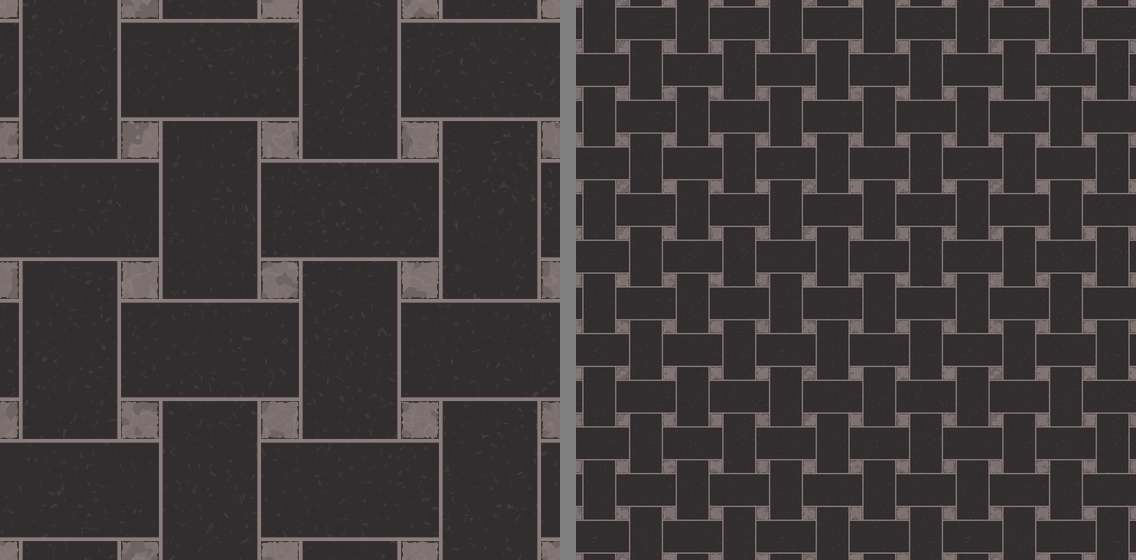
Left: one tile. Right: repeated 3 by 3.
Write a WebGL 2 fragment shader that draws this pattern.

```glsl
#version 300 es
precision highp float;

uniform vec2 u_resolution;
out vec4 fragColor;

const float CELLS = 4.0;           // lattice cells per side, two full weaves
const float STONE_HALF = 0.1484;   // half side of a small stone, in cells
const float GROUT_WIDTH = 0.0066;  // in canvas units
const float FLECK_CELLS = 54.0;

const vec3 GROUT = vec3(0.54, 0.49, 0.485);
const vec3 BRICK = vec3(0.195, 0.178, 0.18);
const vec3 FLECK = vec3(0.258, 0.24, 0.242);
const vec3 STONE = vec3(0.495, 0.45, 0.447);
const vec3 STONE_STAIN = vec3(0.415, 0.38, 0.375);
const vec3 STONE_VEIN = vec3(0.535, 0.488, 0.482);
const vec3 STONE_RIM = vec3(0.20, 0.18, 0.18);

// Integer hash: three values in 0..1 from a lattice point and a seed
vec3 hash3(vec2 cell, float seed) {
    uvec3 v = uvec3(ivec3(vec3(cell, seed))) * 1664525u + 1013904223u;
    v.x += v.y * v.z; v.y += v.z * v.x; v.z += v.x * v.y;
    v ^= v >> 16u;
    v.x += v.y * v.z; v.y += v.z * v.x; v.z += v.x * v.y;
    return vec3(v >> 8u) / 16777216.0;
}

// Value noise that wraps over the unit canvas
float noise(vec2 uv, float period, float seed) {
    vec2 p = uv * period;
    vec2 i = floor(p);
    vec2 f = fract(p);
    f = f * f * (3.0 - 2.0 * f);
    float a = hash3(mod(i, period), seed).x;
    float b = hash3(mod(i + vec2(1, 0), period), seed).x;
    float c = hash3(mod(i + vec2(0, 1), period), seed).x;
    float d = hash3(mod(i + vec2(1, 1), period), seed).x;
    return mix(mix(a, b, f.x), mix(c, d, f.x), f.y);
}

vec2 noise2(vec2 uv, float period, float seed) {
    return vec2(noise(uv, period, seed), noise(uv, period, seed + 1.0)) - 0.5;
}

float boxDistance(vec2 p, vec2 halfSize) {
    vec2 q = abs(p) - halfSize;
    return length(max(q, 0.0)) + min(max(q.x, q.y), 0.0);
}

float coverage(float distance, float pixel) {
    return clamp(0.5 - distance / pixel, 0.0, 1.0);
}

// Distance to the nearest brick; orientation alternates like a checkerboard
float brickDistance(vec2 p) {
    float nearest = 1e3;
    for (int y = -1; y <= 1; y++)
    for (int x = -1; x <= 1; x++) {
        vec2 cell = floor(p) + vec2(x, y);
        vec2 halfSize = vec2(0.5 + STONE_HALF, 0.5 - STONE_HALF);
        if (mod(cell.x + cell.y, 2.0) > 0.5) halfSize = halfSize.yx;
        nearest = min(nearest, boxDistance(p - cell - 0.5, halfSize));
    }
    return nearest;
}

// Strength of scattered, turned and bent chips
float flecks(vec2 uv, float count, float pixel) {
    vec2 p = uv * count + 0.5 * noise2(uv, 120.0, 11.0);
    float strength = 0.0;
    for (int y = -1; y <= 1; y++)
    for (int x = -1; x <= 1; x++) {
        vec2 cell = floor(p) + vec2(x, y);
        vec3 place = hash3(mod(cell, count), 21.0);
        vec3 shape = hash3(mod(cell, count), 22.0);
        float angle = 6.28319 * place.z;
        vec2 axis = vec2(cos(angle), sin(angle));
        vec2 d = p - cell - place.xy;
        d = vec2(dot(d, axis), dot(d, vec2(-axis.y, axis.x)));
        vec2 radii = vec2(mix(0.1, 0.38, shape.x * shape.x), mix(0.06, 0.16, shape.y));
        float edge = (length(d / radii) - 1.0) * radii.y / count;
        strength = max(strength, coverage(edge, pixel) * mix(0.2, 1.0, shape.z * shape.z));
    }
    return strength;
}

vec3 brickColor(vec2 uv, float pixel) {
    return mix(BRICK, FLECK, flecks(uv, FLECK_CELLS, pixel));
}

// Mottled stone with stains, curling veins and a ragged dark rim
vec3 stoneColor(vec2 uv, vec2 id, float depth, float pixel) {
    vec3 wear = hash3(id, 31.0);
    vec2 warped = uv + 0.016 * noise2(uv, 64.0, 41.0);
    float cloud = noise(warped, 36.0, 43.0) * 0.8 + noise(uv, 110.0, 44.0) * 0.2;
    float level = mix(0.58, 0.74, wear.x);
    vec3 color = STONE * mix(0.97, 1.02, wear.y);
    color *= 1.0 + 0.05 * (noise(uv, 160.0, 45.0) - 0.5);
    float vein = abs(noise(warped, 48.0, 46.0) - 0.5);
    color = mix(color, STONE_VEIN, 0.7 * (1.0 - smoothstep(0.02, 0.07, vein)));
    color = mix(color, STONE_STAIN, 0.85 * smoothstep(level - 0.02, level + 0.03, cloud));
    float ragged = 0.0042 * noise(uv, 220.0, 47.0) - 0.0002;
    return mix(color, STONE_RIM, 0.9 * coverage(depth - ragged, pixel));
}

void main() {
    vec2 uv = gl_FragCoord.xy / u_resolution;
    float pixel = 1.0 / min(u_resolution.x, u_resolution.y);
    vec2 p = uv * CELLS;
    vec2 corner = floor(p + 0.5);

    // Signed distances in canvas units, shrunk to leave the joints
    float brick = brickDistance(p) / CELLS + 0.5 * GROUT_WIDTH;
    float stone = boxDistance(p - corner, vec2(STONE_HALF)) / CELLS + 0.5 * GROUT_WIDTH;

    vec3 color = mix(GROUT, brickColor(uv, pixel), coverage(brick, pixel));
    vec3 stoneFill = stoneColor(uv, mod(corner, CELLS), -stone, pixel);
    color = mix(color, stoneFill, coverage(stone, pixel));
    fragColor = vec4(color, 1.0);
}
```
